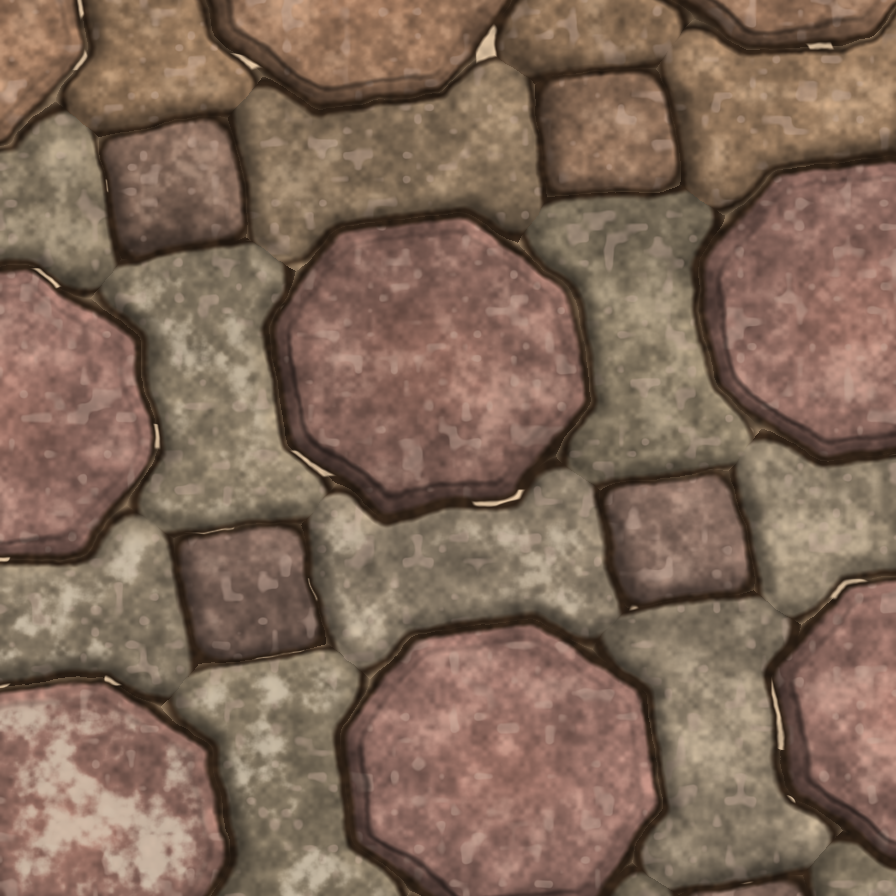
A three.js fragment shader for this texture:

```glsl
// Weathered paving of red octagons, grey waisted blocks and small square setts
varying vec2 vUv;

float hash(vec2 p) {
  return fract(sin(dot(p, vec2(127.1, 311.7))) * 43758.5453);
}

float noise(vec2 p) {
  vec2 i = floor(p), f = fract(p);
  f = f * f * (3.0 - 2.0 * f);
  return mix(mix(hash(i), hash(i + vec2(1.0, 0.0)), f.x),
             mix(hash(i + vec2(0.0, 1.0)), hash(i + 1.0), f.x), f.y);
}

float fbm(vec2 p) {
  float sum = 0.0, amp = 0.5;
  for (int i = 0; i < 5; i++) {
    sum += amp * noise(p);
    p = mat2(1.6, 1.2, -1.2, 1.6) * p + 7.3;
    amp *= 0.5;
  }
  return sum;
}

float roundMax(float a, float b, float k) {
  float h = max(k - abs(a - b), 0.0) / k;
  return max(a, b) + h * h * k * 0.25;
}

// Block lying on a cell edge, its flanks cut back by the octagons
float waistedBlock(vec2 g, float octagon) {
  float box = roundMax(g.y - 0.335, g.x - 0.215, 0.07);
  return roundMax(box, 0.03 - octagon, 0.03);
}

// x: signed distance, yz: stone centre in cells, w: 0 octagon, 1 block, 2 sett
vec4 paving(vec2 q) {
  vec2 cell = floor(q + 0.5), corner = floor(q) + 0.5;
  vec2 a = abs(q - cell), b = 0.5 - a;
  float octagon = roundMax(max(a.x, a.y), (a.x + a.y) * 0.7071, 0.015) - 0.338;
  float upright = waistedBlock(vec2(b.x, a.y), octagon);
  float level = waistedBlock(vec2(b.y, a.x), octagon);
  float sett = roundMax(b.x, b.y, 0.06) - 0.144;
  vec4 stone = vec4(octagon, cell, 0.0);
  if (upright < stone.x) stone = vec4(upright, corner.x, cell.y, 1.0);
  if (level < stone.x) stone = vec4(level, cell.x, corner.y, 1.0);
  if (sett < stone.x) stone = vec4(sett, corner, 2.0);
  return stone;
}

void main() {
  // Slightly turned lattice with uneven stone edges
  mat2 toCells = mat2(2.036, -0.269, 0.362, 2.153);
  vec2 q = toCells * (vUv - vec2(0.477, 0.595));
  vec2 wobble = vec2(fbm(vUv * 14.0), fbm(vUv * 14.0 + 31.0)) - 0.48;
  q += wobble * 0.045;

  vec4 stone = paving(q);
  float d = stone.x, kind = stone.w;
  float tone = hash(stone.yz * 2.0 + kind * 5.3);
  float isOctagon = 1.0 - step(0.5, kind);
  vec2 centre = vec2(0.477, 0.595)
    + mat2(0.4805, 0.060, -0.0807, 0.4544) * stone.yz;

  float stain = fbm(vUv * 9.0 + tone * 20.0);
  float blotch = fbm(vUv * 30.0 + 4.0);
  float grain = noise(vUv * 85.0) * 0.6 + noise(vUv * 170.0) * 0.4;

  // Base colours, browner towards the top
  vec3 red = mix(vec3(0.51, 0.38, 0.34), vec3(0.59, 0.44, 0.40), tone);
  vec3 grey = mix(vec3(0.48, 0.43, 0.35), vec3(0.57, 0.51, 0.43), tone);
  vec3 plum = vec3(0.48, 0.385, 0.34);
  vec3 color = kind < 0.5 ? red : (kind < 1.5 ? grey : plum);
  color = mix(color, vec3(0.55, 0.42, 0.31), 0.75 * smoothstep(0.74, 0.9, centre.y));

  // Worn faces: broad stains, mottling and grain
  color *= 0.72 + 0.60 * stain;
  color *= 0.78 + 0.48 * blotch;
  color *= 0.76 + 0.50 * grain;
  color += isOctagon * vec3(0.07, 0.04, 0.03) * smoothstep(-0.1, -0.32, d);
  float fleck = smoothstep(0.70, 0.88, noise(vUv * 75.0 + 17.0));
  color = mix(color, vec3(0.78, 0.67, 0.61), 0.4 * fleck);

  // Pale lichen, strongest around the lower left
  float damp = smoothstep(0.65, 0.1, distance(centre, vec2(0.2, 0.25)));
  damp = mix(damp, smoothstep(0.3, 0.1, length(centre)), isOctagon);
  damp *= 1.0 - step(1.5, kind);
  float lichen = smoothstep(0.50, 0.68, blotch * 0.6 + stain * 0.25 + grain * 0.2);
  color = mix(color, vec3(0.82, 0.77, 0.69), lichen * (0.15 + 0.6 * damp) * smoothstep(-0.01, -0.06, d));

  // Rounded rims lit from the upper right
  vec2 light = vec2(0.016, 0.014);
  float slope = clamp((paving(q + light).x - paving(q - light).x) / 0.042, -1.0, 1.0);
  float rim = smoothstep(-0.055, -0.005, d);
  color *= 1.0 + rim * (slope * 0.28 - 0.20);
  float groove = smoothstep(0.012, 0.0, abs(d + 0.032 + 0.01 * (blotch - 0.5)));
  color *= 1.0 - isOctagon * groove * (0.12 + 0.33 * max(-slope, 0.0));

  // Dark joints with earth in the wide corners
  vec3 joint = vec3(0.17, 0.12, 0.08) * (0.65 + 0.8 * grain);
  vec3 earth = vec3(0.56, 0.47, 0.37) * (0.55 + 0.5 * blotch + 0.4 * grain);
  float fill = smoothstep(0.008, 0.032, d + 0.045 * (stain - 0.5));
  float shadow = smoothstep(0.01, -0.02, paving(q + vec2(0.022, 0.02)).x);
  joint = mix(joint, earth, fill * (1.0 - 0.6 * shadow));

  // Scattered pale chips lodged in the joints
  float chip = smoothstep(0.79, 0.84, noise(vUv * vec2(24.0, 29.0) + 8.0));
  joint = mix(joint, vec3(0.88, 0.77, 0.64) * (0.8 + 0.3 * grain), chip * smoothstep(0.006, 0.014, d));

  color = mix(color, joint, smoothstep(-0.008, 0.008, d));
  gl_FragColor = vec4(clamp(color, 0.0, 1.0), 1.0);
}
```
